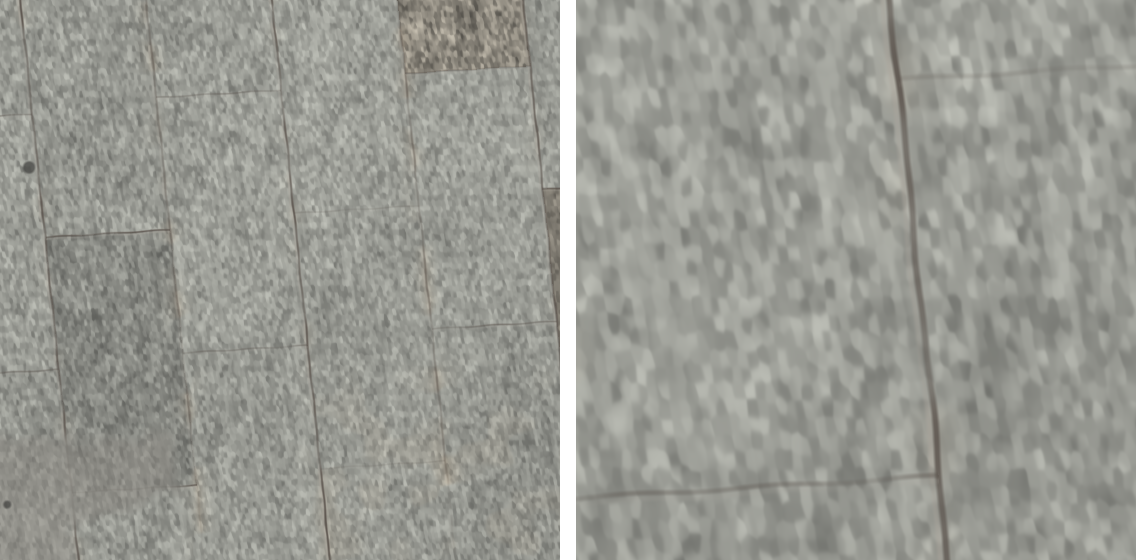
Left, the full canvas; right, a detail of the centre.
This texture is drawn by a WebGL 1 fragment shader. Its source:

```glsl
precision highp float;
uniform vec2 u_resolution;

const float PI = 3.14159265;
const float COLUMN_WIDTH = 0.2245;
const float COLUMN_START = 0.0365;
const float COLUMN_LEAN = 0.104;
const float SLAB_LENGTH = 0.456;
const float SLAB_START = 0.417;
const float STAGGER = 0.2065;
const float ROW_TILT = 0.06;
const float JOINT_HALF = 0.0018;
const float CROSS_HALF = 0.0014;
const float GRAIN = 0.20;
const float MOTTLE = 0.055;
const vec2 GRAIN_SCALE = vec2(175.0, 98.0);
const vec2 DARK_SLAB = vec2(0.0, 0.0);
const vec2 PALE_SLAB = vec2(-1.0, 0.0);
const vec2 ROUGH_SLAB = vec2(3.0, -3.0);
const vec2 BROWN_SLAB = vec2(4.0, -2.0);
const vec3 STONE = vec3(0.600, 0.606, 0.580);
const vec3 CEMENT = vec3(0.560, 0.555, 0.530);
const vec3 JOINT = vec3(0.365, 0.335, 0.310);
const vec3 RIM = vec3(0.675, 0.650, 0.615);
const vec3 RUST = vec3(0.640, 0.590, 0.515);
const vec3 SPOT = vec3(0.270, 0.270, 0.260);

float hash(vec2 p) {
  return fract(sin(dot(p, vec2(127.1, 311.7))) * 43758.545);
}

// Cellular noise: random cell tones blended by distance, about -1 to 1
float cellTone(vec2 p) {
  vec2 cell = floor(p);
  float sum = 0.0;
  float total = 0.0;
  for (int j = -1; j <= 1; j++) {
    for (int i = -1; i <= 1; i++) {
      vec2 id = cell + vec2(float(i), float(j));
      vec2 seed = id + 0.2 + 0.6 * vec2(hash(id), hash(id + 37.0));
      vec2 away = p - seed;
      float weight = exp(-6.0 * dot(away, away));
      sum += weight * hash(id + 71.0);
      total += weight;
    }
  }
  return 2.0 * sum / total - 1.0;
}

float band(float d, float halfWidth, float soft) {
  return 1.0 - smoothstep(halfWidth - soft, halfWidth + soft, abs(d));
}

float isSlab(vec2 id, vec2 target) {
  return 1.0 - step(0.5, distance(id, target));
}

void main() {
  vec2 uv = gl_FragCoord.xy / u_resolution;
  vec2 p = vec2(uv.x, 1.0 - uv.y);
  float soft = max(0.0013, 1.0 / u_resolution.y);

  // Leaning columns of staggered slabs
  float wobble = 0.0007 * sin(p.y * 41.0) + 0.0004 * sin(p.y * 97.0 + p.x * 20.0);
  float u = (p.x - COLUMN_START - COLUMN_LEAN * p.y + wobble) / COLUMN_WIDTH;
  float column = floor(u);
  float across = (u - column - 0.5) * COLUMN_WIDTH;
  float v = (p.y + ROW_TILT * across + 0.0008 * sin(p.x * 73.0)
    - SLAB_START - STAGGER * column) / SLAB_LENGTH;
  vec2 slab = vec2(column, floor(v));
  float rough = isSlab(slab, ROUGH_SLAB);
  float brown = isSlab(slab, BROWN_SLAB);

  // Streaky grain and broad weathering
  vec2 g = vec2(p.x - 0.16 * p.y, p.y);
  float grain = 0.65 * cellTone(g * GRAIN_SCALE) + 0.35 * cellTone(g * GRAIN_SCALE * 0.55 + 19.0);
  grain *= 1.0 + 0.25 * abs(grain);
  float broad = cellTone(p * 6.0 + 3.0);
  float medium = cellTone(p * 23.0 + 11.0);
  float mottle = 0.6 * broad + 0.4 * medium;

  // Slab tones
  float tone = 0.025 * (hash(slab + 9.0) - 0.5) + MOTTLE * mottle;
  tone += 0.03 * isSlab(slab, PALE_SLAB);
  tone -= 0.11 * isSlab(slab, DARK_SLAB) * (1.0 - 0.35 * fract(v));
  tone -= 0.09 * rough + 0.17 * brown;
  tone -= 0.06 * smoothstep(0.72, 1.0, p.x) * smoothstep(0.5, 0.75, p.y);
  tone += GRAIN * grain * (1.0 + 0.5 * rough) + 0.08 * rough * medium;
  vec3 color = STONE * (1.0 + tone);
  color *= mix(vec3(1.0), vec3(1.02, 0.975, 0.94), max(rough, brown));

  // Rust, strongest beside every second joint
  float joint = floor(u + 0.5);
  float jointDist = (u - joint) * COLUMN_WIDTH;
  float even = 0.5 + 0.5 * cos(PI * joint);
  float beside = exp(-abs(jointDist) * 100.0) * (1.0 - 0.5 * even);
  float lower = smoothstep(0.6, 0.8, p.y) * smoothstep(0.5, 0.62, p.x);
  float rust = (0.42 * beside + 0.16 * lower) * smoothstep(-0.2, 0.8, medium);
  color = mix(color, RUST * (1.0 + GRAIN * grain), rust);

  // Long joints with a pale rim, then fainter cross joints
  float wear = 0.75 + 0.35 * medium;
  float strength = clamp(mix(0.5, 0.9, even) * wear, 0.0, 1.0);
  strength *= 1.0 - (1.0 - even) * 0.7 * smoothstep(0.78, 0.88, p.y);
  color = mix(color, RIM, 0.5 * strength * band(jointDist + 0.004, 0.0014, soft));
  color = mix(color, JOINT, strength * band(jointDist, JOINT_HALF, soft));
  float crossDist = (v - floor(v + 0.5)) * SLAB_LENGTH;
  float crossStrength = clamp((0.5 + 0.32 * cos(PI * 0.5 * column)) * wear, 0.0, 1.0);
  color = mix(color, RIM, 0.35 * crossStrength * band(crossDist - 0.0035, 0.0014, soft));
  color = mix(color, JOINT, crossStrength * band(crossDist, CROSS_HALF, soft));

  // Cement smear over the lower left corner
  float exposed = max(0.14 - p.x, 0.955 - 0.33 * (p.x - 0.14) - p.y);
  float smear = min(min(p.y - 0.765, 0.337 - p.x), exposed) + 0.012 * medium;
  vec3 cement = CEMENT * (1.0 + 0.55 * GRAIN * grain + 0.05 * mottle);
  color = mix(color, cement, 0.85 * smoothstep(0.0, 0.035, smear));

  // Round dark spots
  float spots = min(length(p - vec2(0.052, 0.299)) - 0.010, length(p - vec2(0.013, 0.901)) - 0.006);
  color = mix(color, SPOT, 0.75 * (1.0 - smoothstep(-0.002, 0.002 + soft, spots)));
  gl_FragColor = vec4(color, 1.0);
}
```
